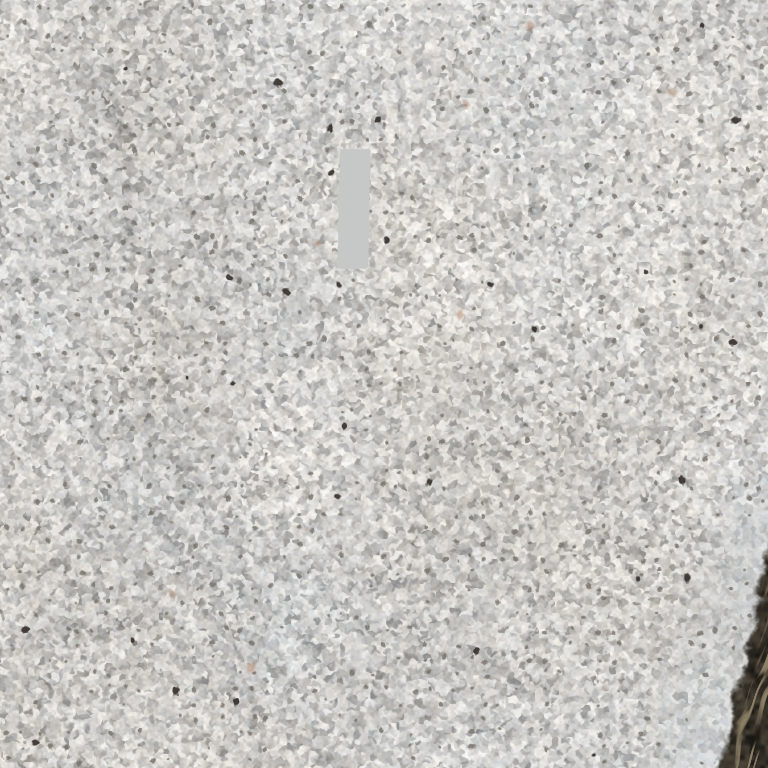
A Shadertoy shader for this texture:

```glsl
// Pale speckled granite slab: soft Voronoi grains over faint cloudy stains,
// scattered with mineral specks, a shallow crease, a flat grey strip, and
// dark soil with dry straw beyond the slab's lower right edge.

const float GRAIN_COUNT = 155.0;     // grains across the canvas
const float GRAIN_SHARPNESS = 7.0;
const float GRAIN_WARP = 1.1;
const float FINE_STRENGTH = 0.09;
const float STAIN_STRENGTH = 0.11;
const float SPECK_SOFTNESS = 0.0014;
const vec3 STONE_TINT = vec3(1.006, 1.0, 0.984);
const vec3 WARM_SHIFT = vec3(0.03, 0.0, -0.035);
const vec3 BROWN_SPECK = vec3(0.45, 0.43, 0.40);
const vec3 BLACK_SPECK = vec3(0.20, 0.17, 0.16);
const vec3 RUST = vec3(0.70, 0.55, 0.46);
const vec3 STRIP = vec3(0.775, 0.78, 0.78);
const vec3 SOIL = vec3(0.20, 0.18, 0.15);
const vec3 STRAW = vec3(0.55, 0.50, 0.40);

float hash(vec2 p) {
    return fract(sin(dot(p, vec2(127.1, 311.7))) * 43758.5453);
}

vec2 hash2(vec2 p) {
    return vec2(hash(p), hash(p + 47.3));
}

float noise(vec2 p) {
    vec2 i = floor(p), f = fract(p);
    f = f * f * (3.0 - 2.0 * f);
    return mix(mix(hash(i), hash(i + vec2(1, 0)), f.x),
               mix(hash(i + vec2(0, 1)), hash(i + vec2(1, 1)), f.x), f.y);
}

float fbm(vec2 p) {
    float sum = 0.0, weight = 0.5;
    for (int i = 0; i < 4; i++) {
        sum += weight * noise(p);
        p = p * 2.1 + 17.7;
        weight *= 0.5;
    }
    return sum / 0.9375;
}

// Blended Voronoi cells: x is brightness, y is a warm or cool bias
vec2 grains(vec2 p) {
    p += GRAIN_WARP * (vec2(noise(p * 1.2), noise(p * 1.2 + 31.0)) - 0.5);
    vec2 cell = floor(p), sum = vec2(0.0);
    float total = 0.0;
    for (int y = -1; y <= 1; y++)
    for (int x = -1; x <= 1; x++) {
        vec2 id = cell + vec2(x, y);
        vec2 d = id + hash2(id) - p;
        float w = exp(-GRAIN_SHARPNESS * dot(d, d));
        float h = hash(id + 9.1);
        float tone = 0.934 - 0.25 * h - 0.11 * pow(h, 8.0);
        sum += w * vec2(tone, hash(id + 71.7) - 0.5);
        total += w;
    }
    return sum / total;
}

// Coverage of irregular ovals, at most one in each cell of a grid
float specks(vec2 uv, float count, float chance, float radius, float soft) {
    vec2 id = floor(uv * count);
    vec2 d = uv - (id + 0.25 + 0.5 * hash2(id + count)) / count;
    float angle = 6.2832 * hash(id + 5.3);
    float c = cos(angle), s = sin(angle);
    d = mat2(c, -s, s, c) * d * vec2(0.88, 1.14);
    float r = radius * mix(0.45, 1.2, hash(id + 13.9));
    r *= 0.7 + 0.6 * noise(d / radius * 1.5 + id * 3.0);
    float present = step(hash(id + 23.7), chance);
    return present * (1.0 - smoothstep(-soft, soft, length(d) - r));
}

float segment(vec2 p, vec2 a, vec2 b) {
    vec2 pa = p - a, ba = b - a;
    return length(pa - ba * clamp(dot(pa, ba) / dot(ba, ba), 0.0, 1.0));
}

float box(vec2 p, vec2 halfSize) {
    vec2 q = abs(p) - halfSize;
    return length(max(q, 0.0)) + min(max(q.x, q.y), 0.0);
}

void mainImage(out vec4 fragColor, in vec2 fragCoord) {
    vec2 uv = fragCoord / iResolution.xy;
    float soft = max(SPECK_SOFTNESS, 0.7 / iResolution.y);

    // Signed distance past the slanted, crumbling edge of the slab
    float edge = uv.x - 0.936 - 0.23 * uv.y
               + 0.03 * (fbm(uv * 38.0) - 0.5);

    // Grains, smoother and cooler close to the edge
    vec2 grain = grains(uv * GRAIN_COUNT);
    float worn = smoothstep(-0.13, -0.02, edge) * smoothstep(0.5, 0.3, uv.y);
    float tone = grain.x + FINE_STRENGTH * (noise(uv * 270.0) - 0.5);
    tone = mix(tone, 0.82, 0.45 * worn);
    tone += STAIN_STRENGTH * (fbm(uv * 5.0 + 3.0) - 0.5);

    // Shallow crease in the upper left
    vec2 bent = uv + 0.03 * (vec2(fbm(uv * 9.0), fbm(uv * 9.0 + 40.0)) - 0.5);
    float crease = min(segment(bent, vec2(0.08, 0.95), vec2(0.155, 0.83)),
                       segment(bent, vec2(0.155, 0.83), vec2(0.175, 0.69)));
    tone -= 0.06 * exp(-crease * crease * 5000.0);

    float warmth = 0.6 * grain.y + 0.8 * (fbm(uv * 5.5 + 60.0) - 0.5) - 0.4 * worn;
    vec3 color = tone * STONE_TINT + WARM_SHIFT * warmth;

    // Mineral specks and rust spots
    color = mix(color, RUST, 0.55 * specks(uv, 11.0, 0.09, 0.006, 0.003));
    color = mix(color, BROWN_SPECK, 0.8 * specks(uv, 53.0, 0.28, 0.0031, soft));
    color = mix(color, BLACK_SPECK, 0.9 * specks(uv, 15.0, 0.14, 0.0046, soft));

    // Flat strip, leaning slightly
    vec2 q = uv - vec2(0.461, 0.728);
    q.x -= 0.02 * q.y;
    float strip = box(q, vec2(0.016, 0.074)) - 0.004;
    color = mix(color, STRIP, 1.0 - smoothstep(-soft, soft, strip));

    // Soil and straw beyond the edge
    vec2 along = normalize(vec2(0.35, 1.0));
    vec2 fibre = vec2(dot(uv, vec2(along.y, -along.x)), dot(uv, along));
    fibre.x += 0.012 * noise(uv * 22.0);
    float straw = smoothstep(0.5, 0.85, noise(fibre * vec2(270.0, 24.0)));
    vec3 ground = SOIL * (0.5 + noise(uv * 150.0));
    ground = mix(ground, STRAW, straw * smoothstep(0.0, 0.025, edge));
    color = mix(color, ground, smoothstep(-0.005, 0.005, edge));

    fragColor = vec4(clamp(color, 0.0, 1.0), 1.0);
}
```
